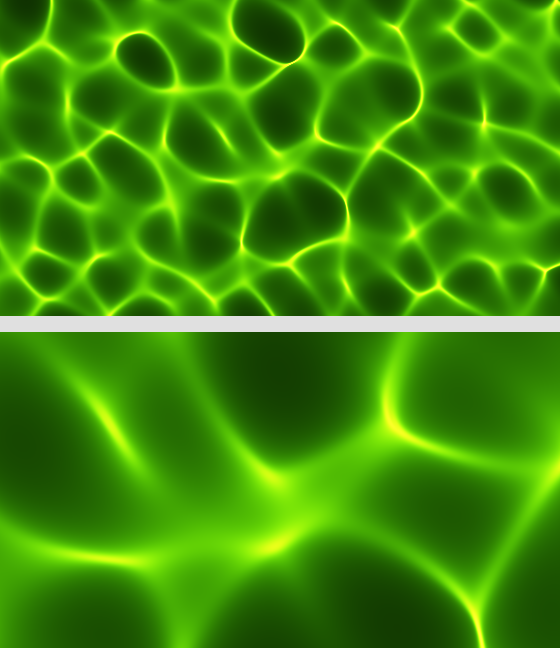
Top: the whole. Bottom: its middle third, enlarged.
Give the GLSL for this background, as a Shadertoy shader.

```glsl
// Glowing green caustic web: light focused by a random rippled surface.

const int WAVES = 22;

float hash(float n) {
    return fract(sin(n * 127.1) * 43758.5453);
}

void mainImage(out vec4 fragColor, in vec2 fragCoord) {
    vec2 pos = fragCoord / iResolution.y;
    float light = 0.0;

    // Two slightly different surfaces split the filaments into strands
    for (int strand = 0; strand < 2; strand++) {
        // Random plane waves: direction, wavenumber and phase
        vec2 dir[WAVES];
        vec2 wave[WAVES];
        for (int i = 0; i < WAVES; i++) {
            float n = float(i) + 1.0;
            float angle = n * 2.4;
            float shift = float(strand) * 0.55 * (hash(n + 91.7) - 0.5);
            dir[i] = vec2(cos(angle), sin(angle));
            wave[i] = vec2(mix(18.0, 62.0, hash(n)), 6.2832 * hash(n + 57.3) + shift);
        }

        // Trace light back to its source, carrying the Jacobian of the path
        vec2 source = pos;
        mat2 spread = mat2(1.0);
        for (int pass = 0; pass < 15; pass++) {
            vec2 slope = vec2(0.0);
            mat2 bend = mat2(0.0);
            for (int i = 0; i < WAVES; i++) {
                float phase = dot(source, dir[i]) * wave[i].x + wave[i].y;
                slope += dir[i] * cos(phase) / wave[i].x;
                bend -= outerProduct(dir[i], dir[i]) * sin(phase);
            }
            float strength = 0.21;
            spread += 0.45 * (mat2(1.0) - spread - strength * bend * spread);
            source += 0.45 * (pos - source - strength * slope);
        }
        light += 0.52 * abs(determinant(spread));
    }

    // Soft limit at the brightest folds
    light /= 1.0 + 0.025 * light;

    // Exponential exposure turns green into yellow where light gathers
    vec3 color = 1.0 - exp(-light * vec3(0.285, 1.0, 0.0125));
    fragColor = vec4(color, 1.0);
}
```
